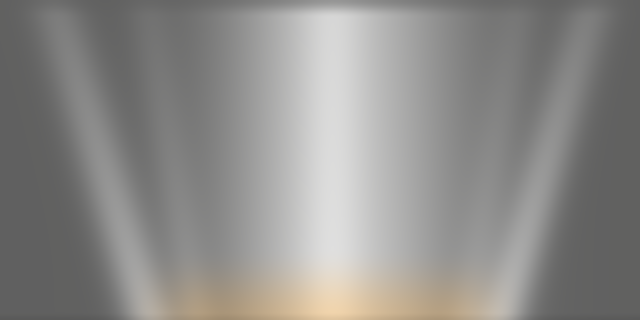
Reproduce this background procedurally as a Shadertoy shader.

```glsl
// Soft grey stage backdrop: a central light column, slanted side beams and a warm floor glow.

#define BACKDROP vec3(0.378, 0.378, 0.376)
#define WARM_TINT vec3(1.07, 0.94, 0.76)
#define COLUMN_X 0.52
#define COLUMN_GAIN 0.38
#define CORE_GAIN 0.08
#define OUTER_GAIN 0.20
#define INNER_GAIN 0.07
#define FLOOR_HEIGHT 0.23

// Bell curve of unit height.
float bell(float offset, float width) {
    float t = offset / width;
    return exp(-0.5 * t * t);
}

// Slanted beam whose centre runs from bottomX to topX.
float beam(vec2 uv, float bottomX, float topX, float width) {
    return bell(uv.x - mix(bottomX, topX, uv.y), width);
}

void mainImage(out vec4 fragColor, in vec2 fragCoord) {
    vec2 uv = fragCoord / iResolution.xy;

    // Central column, wider on its right side, with a bright core.
    float offset = uv.x - COLUMN_X;
    float columnWidth = mix(0.118, 0.136, smoothstep(-0.03, 0.03, offset));
    float light = COLUMN_GAIN * bell(offset, columnWidth)
                + CORE_GAIN * bell(offset, 0.035);

    // Outer beams brighten towards the floor; inner beams stay faint.
    float outer = beam(uv, 0.232, 0.083, 0.030) + beam(uv, 0.784, 0.927, 0.028);
    float inner = beam(uv, 0.305, 0.228, 0.024) + beam(uv, 0.730, 0.815, 0.024);
    light += OUTER_GAIN * outer * mix(1.25, 0.50, uv.y);
    light += INNER_GAIN * inner * mix(1.35, 0.60, uv.y);

    // Faint haze between the beams.
    float slant = 0.14 * uv.y;
    float stage = smoothstep(0.18 - slant, 0.27 - slant, uv.x)
                * (1.0 - smoothstep(0.75 + slant, 0.84 + slant, uv.x));
    light += 0.045 * stage * (1.0 - uv.y);

    // Upper edge falls off into the backdrop.
    light *= mix(0.45, 1.0, smoothstep(0.0, 0.055, 1.0 - uv.y));
    vec3 color = BACKDROP + light;

    // Warm floor glow fills the dark gaps and tints the column.
    float rise = 1.0 - smoothstep(0.0, FLOOR_HEIGHT, uv.y);
    float span = smoothstep(0.18, 0.33, uv.x) * (1.0 - smoothstep(0.69, 0.83, uv.x));
    float glow = rise * span;
    color += 0.07 * glow * (1.0 - bell(offset, 0.10));
    color *= mix(vec3(1.0), WARM_TINT, glow);

    // Thin shade along the lower edge.
    color *= mix(0.93, 1.0, smoothstep(0.0, 0.025, uv.y));
    fragColor = vec4(clamp(color, 0.0, 1.0), 1.0);
}
```
